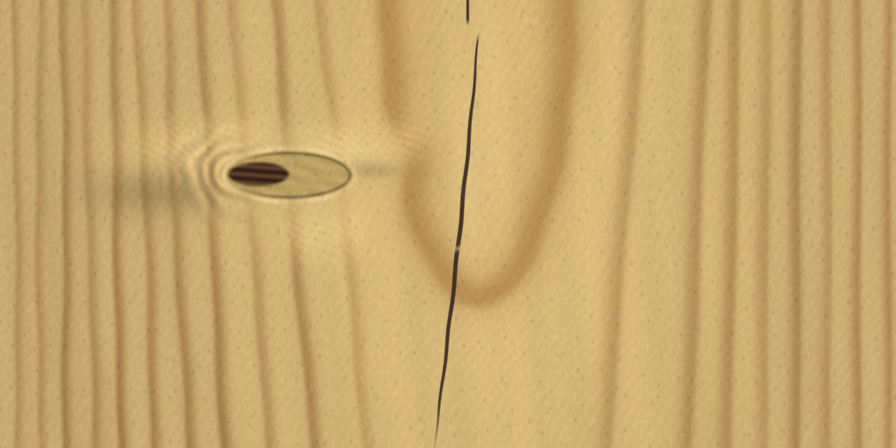
A WebGL 1 fragment shader for this texture:

```glsl
precision highp float;
uniform vec2 u_resolution;

vec2 hash2(vec2 c) {
  return fract(sin(vec2(dot(c, vec2(12.7, 31.1)), dot(c, vec2(26.9, 18.3)))) * 437.5);
}

// Cellular noise: distance to the nearest scattered point
float cells(vec2 p) {
  vec2 base = floor(p);
  float nearest = 2.0;
  for (int j = -1; j <= 1; j++) {
    for (int i = -1; i <= 1; i++) {
      vec2 c = base + vec2(float(i), float(j));
      nearest = min(nearest, length(c + hash2(c) - p));
    }
  }
  return nearest;
}

float blob(vec2 p, vec2 center, vec2 radius) {
  vec2 q = (p - center) / radius;
  return exp(-dot(q, q));
}

float ellipseDist(vec2 p, vec2 center, vec2 radius) {
  vec2 q = p - center;
  float f = max(length(q / radius), 0.001);
  return f * (f - 1.0) / max(length(q / (radius * radius)), 0.0001);
}

// Dark latewood band: crisp outside (d > 0), fading inward
float band(float d, float width) {
  float w = d > 0.0 ? width * 0.5 : width;
  return exp(-d * d / (w * w));
}

float growthRings(vec2 p) {
  float rings = 0.0;
  float down = 1.0 - p.y;
  for (int i = 0; i < 11; i++) {
    float n = float(i), t = n / 10.0;
    float x = 0.036 + 0.0508 * n + 0.167 * pow(t, 3.5) + 0.109 * pow(t, 1.5) * down;
    x += 0.004 * sin(n * 2.4 + p.y * 5.0) + 0.002 * sin(p.y * 17.0 + n * 4.0);
    float strength = 0.42 + 0.12 * sin(n * 3.7) + 0.28 * down * sin(3.14 * t);
    rings = max(rings, strength * band(x - p.x, 0.013 + 0.007 * t));
  }
  for (int i = 0; i < 8; i++) {
    float n = float(i), t = n / 7.0;
    float x = 1.984 - 0.0677 * n - 0.078 * pow(t, 4.0) * down;
    x -= 0.078 * step(6.5, n) - 0.002 * sin(p.y * 8.0 + n * 2.0);
    rings = max(rings, (0.48 + 0.1 * sin(n * 2.6)) * band(p.x - x, 0.014 + 0.012 * t));
  }
  return rings;
}

void main() {
  vec2 p = gl_FragCoord.xy / u_resolution.y;
  float px = 1.0 / u_resolution.y;

  // Pale ground, lighter toward the middle
  vec3 col = mix(vec3(0.77, 0.65, 0.43), vec3(0.86, 0.74, 0.49), blob(p, vec2(1.12, 0.62), vec2(0.75, 1.1)));
  col *= 1.0 + 0.012 * sin(p.x * 23.0 + 2.0 * sin(p.y * 3.0)) + 0.008 * sin(p.x * 71.0 + p.y * 6.0);

  // Growth rings, weakened around the knot
  float nearKnot = blob(p, vec2(0.65, 0.6), vec2(0.22, 0.11));
  vec3 latewood = vec3(0.59, 0.43, 0.235);
  col = mix(col, latewood, growthRings(p) * (1.0 - 0.9 * nearKnot));

  // Hanging arch with a pinch on its left side
  vec2 a = p;
  a.x -= 0.025 * exp(-pow((p.y - 0.65) / 0.07, 2.0)) * (1.0 - smoothstep(0.95, 1.05, p.x));
  a.x += 0.003 * sin(p.y * 27.0);
  float arch = ellipseDist(a, vec2(1.068, 1.0), vec2(0.202, 0.664));
  float archShade = 0.5 * band(arch - 0.004, 0.045) + 0.16 * band(arch, 0.11);
  col = mix(col, latewood + vec3(0.06, 0.04, 0.02), archShade);

  // Shimmering glow around the knot
  float glow = blob(p, vec2(0.76, 0.67), vec2(0.09, 0.05))
    + 0.8 * blob(p, vec2(0.91, 0.69), vec2(0.035, 0.05))
    + 0.8 * blob(p, vec2(0.70, 0.48), vec2(0.075, 0.06))
    + 0.6 * blob(p, vec2(0.79, 0.49), vec2(0.035, 0.05))
    + 0.7 * blob(p, vec2(0.38, 0.67), vec2(0.10, 0.06))
    + 0.6 * blob(p, vec2(0.53, 0.70), vec2(0.09, 0.04));
  float rays = 0.5 + 0.5 * sin(p.x * 190.0 + p.y * 330.0 + 3.0 * sin(p.x * 31.0));
  col = mix(col, vec3(0.95, 0.83, 0.57), min(glow, 1.0) * (0.42 + 0.22 * rays));
  col *= 1.0 - 0.16 * blob(p, vec2(0.35, 0.57), vec2(0.14, 0.05));
  col *= 1.0 - 0.14 * blob(p, vec2(0.83, 0.62), vec2(0.06, 0.02));

  // Wrinkles curling around the left end
  float eye = ellipseDist(p, vec2(0.645, 0.609), vec2(0.143, 0.056));
  float wrinkle = sin(eye * 210.0 + 1.6 * sin(p.y * 48.0) + sin(p.x * 60.0));
  float wrinkled = blob(p, vec2(0.47, 0.61), vec2(0.08, 0.075)) * smoothstep(0.0, 0.012, eye);
  col *= 1.0 + 0.14 * wrinkle * wrinkled;

  // Knot: olive lens with a lit rim and a dark pit
  float streak = sin(p.y * 240.0 + 3.0 * sin(p.x * 18.0)) + sin(p.x * 90.0 + p.y * 150.0);
  vec3 lens = vec3(0.73, 0.62, 0.38) * (1.0 + 0.025 * streak);
  col = mix(col, lens, 0.9 * (1.0 - smoothstep(-0.005, 0.004, eye)));
  float rimLight = exp(-pow((eye - 0.003) / 0.006, 2.0));
  col = mix(col, vec3(0.96, 0.85, 0.60), rimLight * (0.45 + 0.25 * sin(p.x * 55.0)));
  col *= 1.0 - 0.28 * exp(-pow((eye + 0.007) / 0.004, 2.0)) * smoothstep(0.5, 0.65, p.x);
  float pit = ellipseDist(p, vec2(0.577, 0.611), vec2(0.067, 0.026));
  vec3 pitColor = mix(vec3(0.20, 0.12, 0.09), vec3(0.38, 0.25, 0.17), 0.5 + 0.5 * sin(p.y * 330.0 + p.x * 25.0));
  col = mix(col, pitColor, 1.0 - smoothstep(-0.006, 0.004 + px, pit));

  // Fine fibre and pores
  float fibre = cells(p * vec2(110.0, 65.0) + vec2(p.y * 18.0, 0.0));
  float pores = cells(p * vec2(24.0, 17.0));
  col *= 0.975 + 0.05 * fibre;
  col *= 1.0 - 0.07 * (1.0 - smoothstep(0.03, 0.12, pores));
  col *= 1.0 + 0.008 * sin(p.x * 250.0 - p.y * 180.0 + 4.0 * sin(p.y * 13.0));

  // Tapering crack and its short upper stub
  float crackX = 0.969 + 0.13 * p.y - 0.025 * p.y * p.y + 0.0012 * sin(p.y * 41.0);
  float halfWidth = 0.0018 + 0.003 * sin(3.14 * clamp(p.y / 0.93, 0.0, 1.0));
  float crack = 1.0 - smoothstep(halfWidth - px, halfWidth + px, abs(p.x - crackX));
  crack *= smoothstep(-0.04, 0.12, p.y) * (1.0 - smoothstep(0.90, 0.93, p.y));
  crack *= 1.0 - 0.6 * exp(-pow((p.y - 0.445) / 0.006, 2.0));
  float stub = 1.0 - smoothstep(0.003 - px, 0.003 + px, abs(p.x - 1.044));
  crack = max(crack, stub * smoothstep(0.94, 0.96, p.y));
  col = mix(col, vec3(0.20, 0.15, 0.12), 0.9 * crack);

  gl_FragColor = vec4(col, 1.0);
}
```
